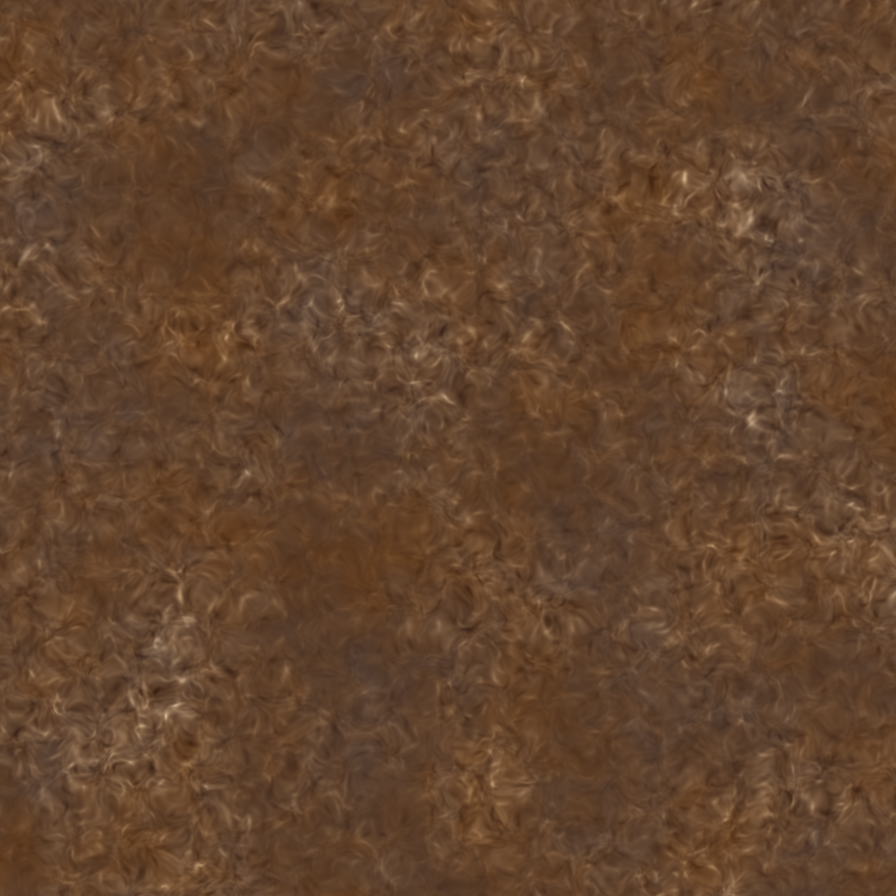
Reproduce this texture procedurally as a Shadertoy shader.

```glsl
// Mottled brown suede-like earth with short curled fibres and soft patches.

const vec3 BASE_BROWN = vec3(0.383, 0.264, 0.176);
const vec3 TONE_RESPONSE = vec3(1.0, 1.28, 1.5);  // blue reacts most to light
const vec3 RUST_SHIFT = vec3(0.032, -0.002, -0.040);
const float TAU = 6.28318;

vec2 hash2(vec2 p) {
    vec3 q = fract(p.xyx * vec3(0.1031, 0.1030, 0.0973));
    q += dot(q, q.yzx + 33.33);
    return fract((q.xx + q.yz) * q.zy);
}

vec2 direction(float angle) {
    return vec2(cos(angle), sin(angle));
}

float cornerSlope(vec2 cell, vec2 offset) {
    return dot(direction(TAU * hash2(cell).x), offset);
}

// Gradient noise, roughly -0.7 to 0.7
float gradientNoise(vec2 p) {
    vec2 cell = floor(p);
    vec2 f = p - cell;
    vec2 u = f * f * f * (f * (f * 6.0 - 15.0) + 10.0);
    vec2 e = vec2(1.0, 0.0);
    float low = mix(cornerSlope(cell, f), cornerSlope(cell + e.xy, f - e.xy), u.x);
    float high = mix(cornerSlope(cell + e.yx, f - e.yx), cornerSlope(cell + e.xx, f - e.xx), u.x);
    return mix(low, high, u.y);
}

float layeredNoise(vec2 p, float gain) {
    float sum = 0.0;
    float amplitude = 1.0;
    for (int i = 0; i < 3; i++) {
        sum += amplitude * gradientNoise(p);
        p = mat2(1.6, 1.2, -1.2, 1.6) * p + 17.3;
        amplitude *= gain;
    }
    return sum;
}

// One bent stroke that tapers towards both ends
float fibre(vec2 p, float angle, float bend, float halfLength, float width) {
    vec2 axis = direction(angle);
    vec2 q = vec2(dot(p, axis), dot(p, vec2(-axis.y, axis.x)));
    float across = (q.y - bend * q.x * q.x) / width;
    return exp(-across * across) * (1.0 - smoothstep(0.0, halfLength, abs(q.x)));
}

// Scattered light and dark strokes, loosely following a swirling flow
float fibreLayer(vec2 uv, float density, float seed) {
    vec2 p = uv * density + seed;
    vec2 home = floor(p);
    float sum = 0.0;
    for (int y = -1; y <= 1; y++) {
        for (int x = -1; x <= 1; x++) {
            vec2 cell = home + vec2(x, y);
            vec2 place = hash2(cell + 41.0);
            vec2 shape = hash2(cell + 97.0);
            vec2 look = hash2(cell + 163.0);
            float flow = TAU * gradientNoise(cell * 0.17 + seed);
            float angle = flow + 2.4 * (shape.x - 0.5);
            float bend = 1.6 * (shape.y - 0.5);
            float stroke = fibre(p - cell - place, angle, bend,
                                 mix(0.5, 0.95, look.x), 0.14);
            sum += stroke * mix(-0.85, 1.0, look.y);
        }
    }
    return sum;
}

void mainImage(out vec4 fragColor, in vec2 fragCoord) {
    vec2 uv = fragCoord / iResolution.y;

    // Broad patches, which also set how rough the nap is
    float patches = layeredNoise(uv * 4.5 + 3.7, 0.6);
    float roughness = clamp(1.0 + 1.1 * patches, 0.55, 1.6);

    // Fine grain, curled by a small warp
    vec2 warp = vec2(gradientNoise(uv * 26.0 + 5.1), gradientNoise(uv * 26.0 + 61.4));
    vec2 curled = uv + 0.018 * warp;
    float grain = layeredNoise(curled * 42.0 + 11.9, 0.75);

    float fibres = fibreLayer(uv + 0.006 * warp, 40.0, 7.0)
                 + fibreLayer(uv + 0.006 * warp, 63.0, 23.0);

    // Rusty and greyish drift of hue
    float rust = layeredNoise(uv * 6.0 + 29.2, 0.5)
               + 0.6 * gradientNoise(curled * 34.0 + 83.6);

    float tone = 0.17 * patches + roughness * (0.21 * grain + 0.24 * fibres);
    vec3 color = BASE_BROWN * exp(tone * TONE_RESPONSE) + RUST_SHIFT * rust;
    fragColor = vec4(clamp(color, 0.0, 1.0), 1.0);
}
```
